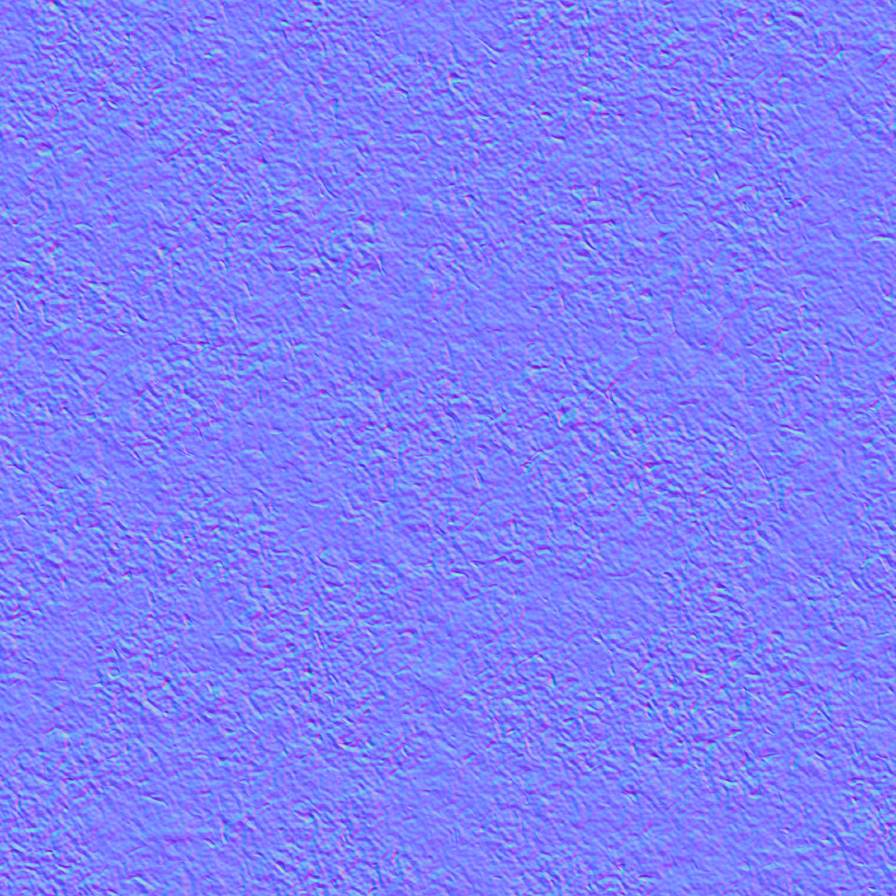
Give the GLSL for this texture map, as a WebGL 1 fragment shader.

```glsl
precision highp float;
// Tileable tangent-space normal map of rough plaster with flakes, creases and pits.

uniform vec2 u_resolution;

// Lattice cells per canvas side for each layer
const float PATCH_FREQ  = 7.0;
const float SWELL_FREQ  = 24.0;
const float LUMP_FREQ   = 52.0;
const float PIT_FREQ    = 74.0;
const float FINE_FREQ   = 190.0;
const float DAMAGE_FREQ = 23.0;
const vec2  GRAIN_FREQ  = vec2(98.0, 58.0);  // across and along the diagonal

// Slope strength of each layer
const float SWELL_SLOPE = 0.045;
const float LUMP_SLOPE  = 0.13;
const float GRAIN_SLOPE = 0.23;
const float FINE_SLOPE  = 0.19;
const vec2  SLOPE_SCALE = vec2(0.72, 1.08);  // relief is steeper vertically

// Heights and widths of the surface damage, in canvas units
const float FLAKE_HEIGHT = 0.0014;
const float FLAKE_WIDTH  = 0.045;
const float CREASE_DEPTH = 0.0012;
const float CREASE_WIDTH = 0.05;
const float PIT_DEPTH    = 0.0022;
const float WARP         = 0.006;
const float SAMPLE_STEP  = 0.0007;

// Random unit gradient for a lattice cell
vec2 cellGradient(vec2 cell, vec2 period, float seed) {
  cell = floor(mod(cell + 0.5, period));
  vec3 q = fract(vec3(cell.xyx + seed * 7.31) * vec3(0.1031, 0.1030, 0.0973));
  q += dot(q, q.yzx + 33.33);
  float angle = 6.28318 * fract((q.x + q.y) * q.z);
  return vec2(cos(angle), sin(angle));
}

// Gradient noise that repeats after the given period
float gradientNoise(vec2 p, vec2 period, float seed) {
  vec2 i = floor(p);
  vec2 f = p - i;
  vec2 e = vec2(0.0, 1.0);
  vec2 w = f * f * f * (f * (f * 6.0 - 15.0) + 10.0);
  float a = dot(cellGradient(i, period, seed), f);
  float b = dot(cellGradient(i + e.yx, period, seed), f - e.yx);
  float c = dot(cellGradient(i + e.xy, period, seed), f - e.xy);
  float d = dot(cellGradient(i + e.yy, period, seed), f - e.yy);
  return mix(mix(a, b, w.x), mix(c, d, w.x), w.y);
}

float layer(vec2 p, float freq, float seed) {
  return gradientNoise(p * freq, vec2(freq), seed);
}

float plasterHeight(vec2 p) {
  // Calm and rough areas
  float patches = layer(p, PATCH_FREQ, 1.0) + 0.8 * layer(p, 19.0, 2.0);
  float rough = mix(0.68, 1.35, smoothstep(-0.45, 0.45, patches));

  // Ragged outlines
  vec2 q = p + WARP * vec2(layer(p, 47.0, 3.0), layer(p, 47.0, 4.0));

  // Soft swells and rounded lumps
  float h = SWELL_SLOPE / SWELL_FREQ * layer(q, SWELL_FREQ, 5.0);
  h += rough * LUMP_SLOPE / LUMP_FREQ * abs(layer(q, LUMP_FREQ, 6.0));

  // Diagonal grain and fine grit
  vec2 diagonal = vec2(q.x + q.y, q.y - q.x);
  float grain = gradientNoise(diagonal * GRAIN_FREQ, GRAIN_FREQ, 7.0);
  h += rough * GRAIN_SLOPE / (1.414 * GRAIN_FREQ.x) * grain;
  h += rough * FINE_SLOPE / FINE_FREQ * layer(p, FINE_FREQ, 8.0);

  // Broken flake edges and short creases
  float damage = layer(p, DAMAGE_FREQ, 9.0);
  float flake = smoothstep(-FLAKE_WIDTH, FLAKE_WIDTH, layer(q, 17.0, 10.0));
  h += FLAKE_HEIGHT * flake * smoothstep(0.05, 0.45, damage);
  float crease = layer(q, 18.0, 11.0) / CREASE_WIDTH;
  h -= CREASE_DEPTH * exp(-crease * crease) * smoothstep(0.05, 0.4, -damage);

  // Scattered pits
  float pit = smoothstep(0.28, 0.6, layer(q, PIT_FREQ, 12.0));
  return h - PIT_DEPTH * rough * pit;
}

void main() {
  vec2 p = gl_FragCoord.xy / min(u_resolution.x, u_resolution.y);
  vec2 dx = vec2(SAMPLE_STEP, 0.0);
  vec2 dy = dx.yx;
  vec2 slope = vec2(plasterHeight(p + dx) - plasterHeight(p - dx),
                    plasterHeight(p + dy) - plasterHeight(p - dy));
  slope *= SLOPE_SCALE / (2.0 * SAMPLE_STEP);
  vec3 normal = normalize(vec3(-slope, 1.0));
  gl_FragColor = vec4(normal * 0.5 + 0.5, 1.0);
}
```
